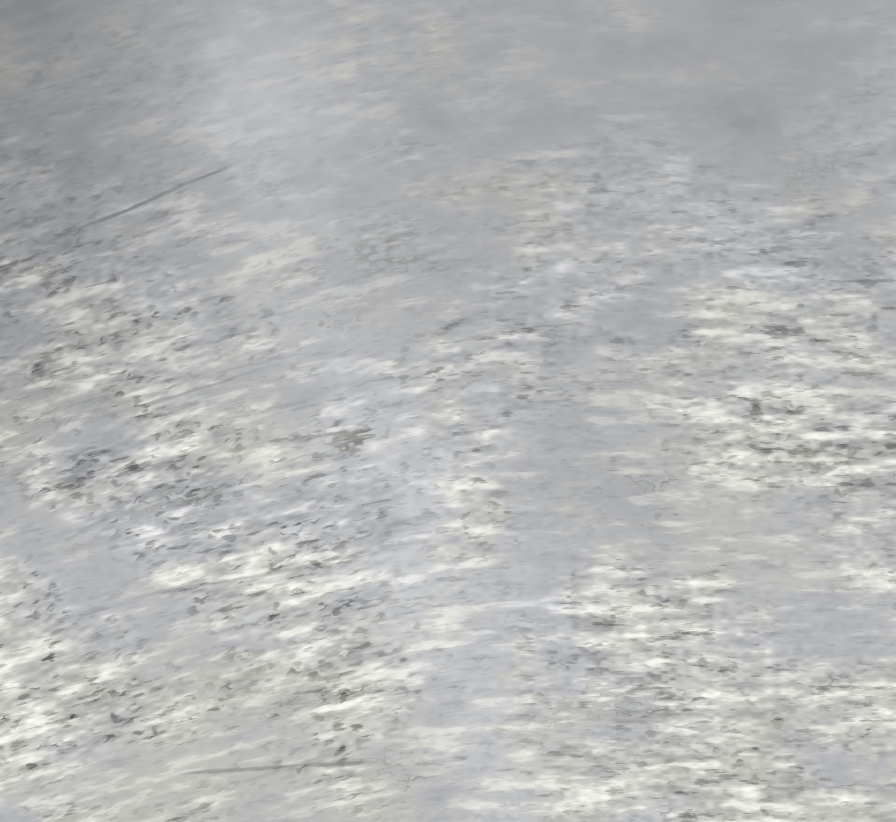
Write a WebGL 1 fragment shader that draws this texture.

```glsl
precision highp float;
// Weathered grey concrete seen at a slant: soft far edge, crisp near edge.
// Layered sines give broad patches, stretched noise gives brushed grain that
// bends with the trowel flow, and cellular noise gives pits and mossy stains.

uniform vec2 u_resolution;

#define NEAR_TONE 0.752
#define FAR_TONE 0.668
#define CLOUD_GAIN 0.15
#define STREAK_GAIN 0.34
#define GRAIN_GAIN 0.13
#define PIT_DEPTH 0.23
#define PIT_SHARE 0.42
#define STAIN_DEPTH 0.50
#define FLOW_SLOPE 0.27

const vec3 WARM_TINT = vec3(1.008, 1.006, 0.978);
const vec3 COOL_TINT = vec3(0.990, 0.998, 1.016);
const vec3 MOSS = vec3(0.40, 0.41, 0.36);
const vec3 SLATE = vec3(0.44, 0.46, 0.47);

float hash(vec2 p) {
  vec3 h = fract(vec3(p.xyx) * 0.1031);
  h += dot(h, h.yzx + 33.33);
  return fract((h.x + h.y) * h.z);
}

float noise(vec2 p) {
  vec2 i = floor(p), f = fract(p);
  f = f * f * (3.0 - 2.0 * f);
  float low = mix(hash(i), hash(i + vec2(1.0, 0.0)), f.x);
  float high = mix(hash(i + vec2(0.0, 1.0)), hash(i + 1.0), f.x);
  return mix(low, high, f.y);
}

// Layered noise, centred on zero
float layers(vec2 p) {
  float sum = 0.0, gain = 0.5;
  for (int i = 0; i < 4; i++) {
    sum += gain * (noise(p) - 0.5);
    p = p * 2.03 + 17.3;
    gain *= 0.55;
  }
  return sum;
}

// Broad soft patches from warped sines, roughly -1 to 1
float patches(vec2 p) {
  float sum = 0.0, gain = 0.5;
  for (int i = 0; i < 4; i++) {
    p += 0.6 * sin(p.yx * 1.3 + vec2(1.7, 4.1));
    sum += gain * sin(p.x + 2.0) * sin(p.y + 0.7);
    p = mat2(1.5, 0.8, -0.8, 1.5) * p + 3.1;
    gain *= 0.62;
  }
  return sum;
}

// Coverage of scattered blots, one possible blot per cell
float blots(vec2 p, float share, float size, float soft) {
  vec2 cell = floor(p);
  float cover = 0.0;
  for (int y = -1; y <= 1; y++) {
    for (int x = -1; x <= 1; x++) {
      vec2 id = cell + vec2(float(x), float(y));
      vec2 centre = id + 0.15 + 0.7 * vec2(hash(id + 3.7), hash(id + 41.2));
      float radius = size * mix(0.4, 1.0, hash(id + 78.5));
      float present = step(hash(id + 9.1), share) * mix(0.4, 1.0, hash(id + 5.3));
      float edge = length(p - centre) - radius;
      cover = max(cover, present * (1.0 - smoothstep(-soft, soft, edge)));
    }
  }
  return cover;
}

// Long trowel scratches on the left, steeper with distance
float scratches(vec2 p, float wobble) {
  float cover = 0.0;
  for (int i = 0; i < 4; i++) {
    float f = float(i) / 3.0;
    vec2 d = p - mix(vec2(0.34, 0.066), vec2(0.165, 0.75), f);
    float off = abs(d.y - d.x * mix(0.06, 0.42, f) + 0.006 * wobble);
    float ends = 1.0 - smoothstep(0.09, 0.13, abs(d.x));
    float strength = mix(0.2, 1.0, abs(2.0 * f - 1.0));
    cover += strength * ends * (1.0 - smoothstep(0.0008, 0.0035, off));
  }
  return cover * (0.7 + wobble);
}

void main() {
  vec2 p = gl_FragCoord.xy / u_resolution.y;
  float bend = 0.52 - p.x;
  vec2 flow = p + vec2(0.0, FLOW_SLOPE * 0.5 * (bend + sqrt(bend * bend + 0.02)));
  float focus = 1.0 - 0.78 * smoothstep(0.45, 0.95, p.y);

  // Smooth pale seam down the middle, rough ground either side
  float cloud = patches(p * vec2(7.0, 11.0));
  float drift = layers(p * vec2(9.0, 13.0));
  float seam = exp(-pow((p.x - 0.54 + 0.35 * (p.y - 0.3) + 0.25 * drift) / 0.09, 2.0));
  float rough = smoothstep(-0.35, 0.3, cloud + 1.5 * drift) * (1.0 - 0.8 * seam);
  rough = mix(0.25, 1.0, rough);

  // Broad light
  float tone = mix(NEAR_TONE, FAR_TONE, smoothstep(0.2, 1.0, p.y));
  tone -= 0.10 * (1.0 - smoothstep(0.0, 0.32, p.x)) * smoothstep(0.25, 0.8, p.y);
  tone += 0.025 * seam + CLOUD_GAIN * (0.25 * cloud + 0.8 * drift);

  // Brushed grain and pale flakes
  float streak = layers(flow * vec2(22.0, 95.0));
  float grain = noise(flow * vec2(110.0, 230.0)) - 0.5;
  tone += focus * rough * (STREAK_GAIN * streak + GRAIN_GAIN * grain);
  tone += 0.06 * focus * smoothstep(0.08, 0.25, streak + 0.3 * drift);
  float crack = smoothstep(0.12, 0.28, -layers(flow * vec2(36.0, 150.0) + 50.0));
  tone -= 0.16 * crack * focus * rough;
  vec3 color = tone * mix(COOL_TINT, WARM_TINT,
    smoothstep(-0.2, 0.25, drift + 0.5 * streak + 0.12 - 0.3 * p.y - 0.2 * seam));

  // Pits, stains and scratches
  vec2 ragged = vec2(streak, grain);
  float pits = blots(flow * vec2(40.0, 84.0) + ragged, PIT_SHARE, 0.32, 0.12 / focus);
  pits *= rough * focus * mix(1.0, 0.55, smoothstep(0.4, 0.7, p.x));
  color -= PIT_DEPTH * pits * vec3(1.0, 0.98, 1.0);
  float stain = blots(p * vec2(8.0, 17.0) + 1.8 * ragged + 2.0 * drift, 0.13, 0.35, 0.3);
  vec2 mossGap = (p - vec2(0.425, 0.462)) / vec2(0.036, 0.020) + 2.5 * ragged;
  stain += 1.5 * (1.0 - smoothstep(0.3, 1.1, length(mossGap)));
  stain *= focus * (0.6 + 1.6 * max(-streak, -0.2));
  color = mix(color, MOSS, clamp(STAIN_DEPTH * stain, 0.0, 0.85));
  color = mix(color, SLATE, clamp(0.7 * scratches(p, streak), 0.0, 0.8));

  gl_FragColor = vec4(clamp(color, 0.0, 1.0), 1.0);
}
```
